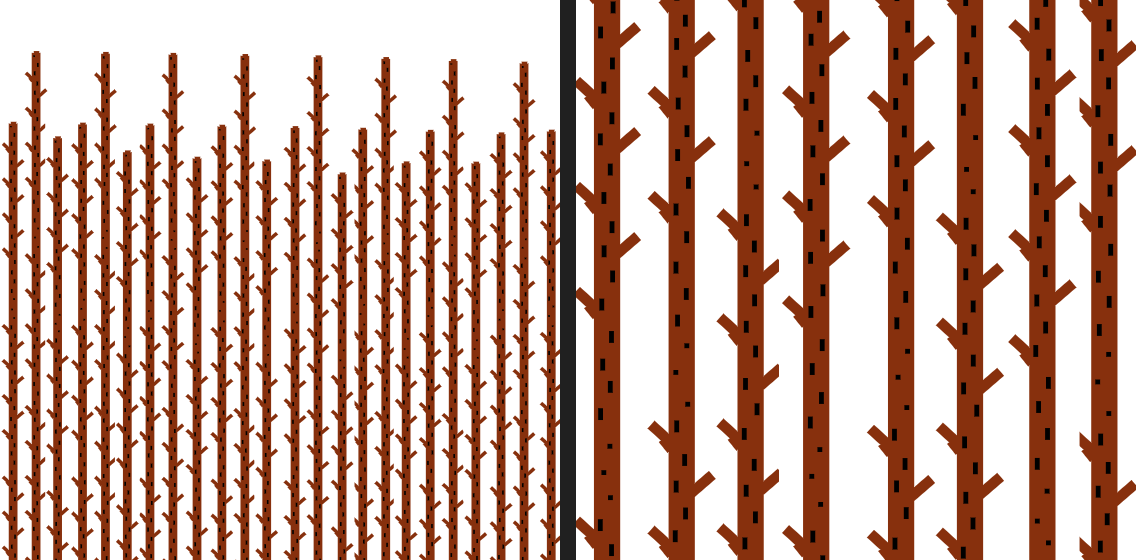
Left: the whole. Right: its middle third, enlarged.
Write a three.js fragment shader that draws this pattern.

```glsl
varying vec2 vUv;

const float UNITS = 768.0;
const float GROUPS = 8.0;
const float GROUP_WIDTH = 95.6;
const float BRANCH_STEP = 48.0;
const vec3 PAPER = vec3(1.0);
const vec3 BARK = vec3(0.53, 0.19, 0.05);
const vec3 KNOT = vec3(0.0);

float hash(vec2 p) {
  return fract(sin(dot(p, vec2(127.1, 311.7))) * 43758.5453);
}

float boxDistance(vec2 p, vec2 halfSize) {
  vec2 q = abs(p) - halfSize;
  return length(max(q, 0.0)) + min(max(q.x, q.y), 0.0);
}

// Square-ended bar between two points
float barDistance(vec2 p, vec2 a, vec2 b, float halfWidth) {
  vec2 axis = normalize(b - a);
  vec2 q = p - 0.5 * (a + b);
  vec2 along = vec2(dot(q, axis), dot(q, vec2(-axis.y, axis.x)));
  return boxDistance(along, vec2(0.5 * length(b - a), halfWidth));
}

float coverage(float d, float pixel) {
  return clamp(0.5 - d / pixel, 0.0, 1.0);
}

// Stem centre and depth of its tip; kinds: 0 middle, 1 tall, 2 short
vec2 stemTip(float group, float kind) {
  float x = 18.0 + group * GROUP_WIDTH;
  if (kind > 1.5) {
    float shifted = step(3.5, group) * step(abs(mod(group, 3.0) - 1.0), 0.1);
    float depth = 187.0 + 35.0 * (1.0 - exp(-0.8 * group));
    return vec2(x + 61.0 + 7.8 * shifted, depth + shifted * (16.0 - 20.0 * (group - 4.0)));
  }
  float sway = 4.5 * cos(1.4 * (group - 4.2)) * sin(3.14159 * group / (GROUPS - 1.0));
  float sag = 1.2 * group + 0.018 * group * group * group;
  return vec2(x + sway + 31.5 * kind, 167.0 + sag - 97.0 * kind);
}

// Alternating twigs in clusters of four left and three right; q.y runs down
float twigDistance(vec2 q) {
  float s = q.y < 249.0 ? q.y : mod(q.y - 249.0, 208.0);
  float leftIndex = clamp(floor(s / BRANCH_STEP), 0.0, 3.0);
  float rightIndex = clamp(floor((s - 36.0) / BRANCH_STEP), 0.0, 2.0);
  vec2 l = vec2(q.x, s - leftIndex * BRANCH_STEP);
  vec2 r = vec2(q.x, s - rightIndex * BRANCH_STEP);
  float left = barDistance(l, vec2(-14.0, 30.0), vec2(-3.0, 40.0), 2.4);
  left = min(left, barDistance(l, vec2(-8.0, 36.0), vec2(-4.0, 41.0), 3.2));
  float right = barDistance(r, vec2(14.0, 53.0), vec2(3.0, 62.5), 2.4);
  return min(left, right);
}

// Trunk with a small stepped tip
float trunkDistance(vec2 q) {
  float body = boxDistance(q - vec2(0.0, 502.5), vec2(6.0, 500.0));
  float tip = boxDistance(q - vec2(0.6, 10.0), vec2(3.8, 10.0));
  return min(body, tip);
}

// Dark dashes in two uneven columns, shrinking to dots between clusters
float knotDistance(vec2 q, float seed) {
  float spacing = 12.5;
  float row = floor(q.y / spacing);
  float side = mod(row, 2.0) * 2.0 - 1.0;
  float x = side * 2.2 + (hash(vec2(row, seed)) - 0.5) * 1.8;
  float y = (row + 0.5) * spacing + (hash(vec2(seed, row)) - 0.5) * 3.0;
  float isDot = step(abs(row * spacing - 250.0), 13.0);
  float d = boxDistance(q - vec2(x, y), vec2(1.1, mix(2.7, 1.1, isDot)));
  return max(d, 6.0 - q.y);
}

void main() {
  vec2 p = vec2(vUv.x, 1.0 - vUv.y) * UNITS;
  float pixel = max(fwidth(vUv.y) * UNITS, 0.001);
  vec3 color = PAPER;

  // Short stems come last and clear a strip of paper around themselves
  for (int kind = 0; kind < 3; kind++) {
    for (int group = 0; group < 8; group++) {
      vec2 q = p - stemTip(float(group), float(kind));
      if (kind == 2) {
        float strip = boxDistance(q - vec2(0.0, 480.0), vec2(17.0, 500.0));
        color = mix(color, PAPER, coverage(strip, pixel));
      }
      float seed = float(group * 3 + kind);
      float stem = min(trunkDistance(q), twigDistance(q));
      color = mix(color, BARK, coverage(stem, pixel));
      float knot = max(knotDistance(q, seed), abs(q.x) - 5.0);
      color = mix(color, KNOT, coverage(knot, pixel));
    }
  }
  gl_FragColor = vec4(color, 1.0);
}
```
